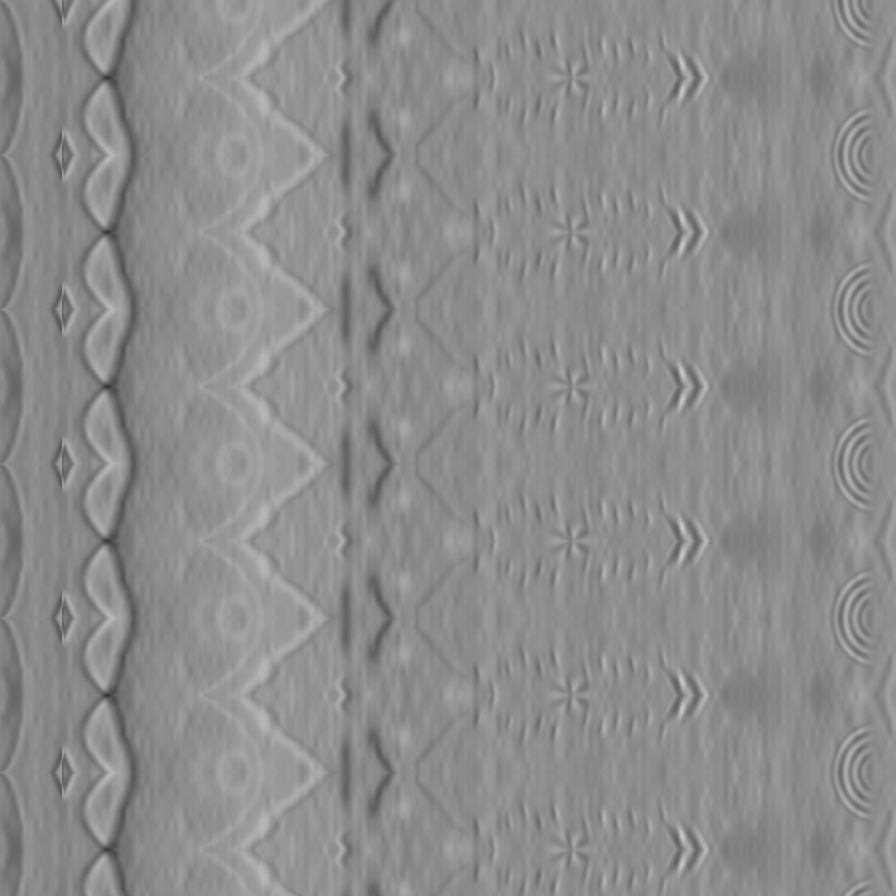
This pattern is drawn by a Shadertoy shader. Its source:

```glsl
// Grey embossed relief: one wide strip of braid, zigzags, scallops and arcs,
// mirrored and repeated down the canvas about 5.8 times.
// Signed line profiles and streaky slope noise are summed into one grey level.

const float PI = 3.14159265;

float hash(vec2 p) {
    vec3 h = fract(vec3(p.xyx) * 0.1031);
    h += dot(h, h.yzx + 33.33);
    return fract((h.x + h.y) * h.z);
}

float noise(vec2 p) {
    vec2 i = floor(p), f = fract(p);
    f = f * f * (3.0 - 2.0 * f);
    return mix(mix(hash(i), hash(i + vec2(1, 0)), f.x),
               mix(hash(i + vec2(0, 1)), hash(i + vec2(1, 1)), f.x), f.y);
}

// Sideways slope of the noise, which reads as lit relief
float slopeNoise(vec2 p) {
    return noise(p + vec2(0.4, 0)) - noise(p - vec2(0.4, 0));
}

float ridge(float d, float width) {
    return exp(-d * d / (width * width));
}

// Dark on the left of a line, light on the right
float emboss(float d, float width) {
    return 2.33 * d / width * ridge(d, width);
}

float blob(vec2 p, vec2 radius) {
    p /= radius;
    return exp(-dot(p, p));
}

float band(float x, float from, float to, float soft) {
    return smoothstep(from - soft, from + soft, x) * (1.0 - smoothstep(to - soft, to + soft, x));
}

// Scalloped margin, seam with small diamonds, and the crossing braid
float braidSide(vec2 p) {
    float x = p.x, y = p.y;
    float margin = 0.15 * sqrt(max(cos(PI * y), 0.0));
    float g = -0.13 * blob(p - vec2(0.08, 0), vec2(0.05, 0.3));
    g += 0.06 * emboss(x - margin, 0.03);
    g -= 0.03 * ridge(x - 0.39, 0.025);

    vec2 d = p - vec2(0.42, 0.5);
    float diamond = abs(d.x) + 0.45 * abs(d.y);
    g += 0.13 * emboss(diamond - 0.055, 0.03) * sign(d.x + 0.02) * band(abs(d.y), -1.0, 0.17, 0.04);

    float edge = 0.69 + 0.14 * sin(PI * y) + 0.03 * abs(cos(2.0 * PI * y));
    float loopX = 0.70 - 0.15 * sin(2.0 * PI * y);
    g -= 0.13 * ridge(x - edge, 0.04);
    g -= 0.07 * exp(-max(x - edge, 0.0) / 0.12) * smoothstep(-0.02, 0.02, x - edge);
    g += 0.09 * ridge(x - edge + 0.07, 0.035);
    g += 0.10 * emboss(x - loopX, 0.04);
    g -= 0.18 * blob(p - vec2(0.70, 0), vec2(0.07, 0.05));
    g += 0.06 * blob(p - vec2(0.69, 0.5), vec2(0.08, 0.1));
    return g - 0.02 * band(x, -1.0, 0.85, 0.05);
}

// Pale zigzag lattice, then the double seam with its scalloped dark strand
float latticeMiddle(vec2 p) {
    float x = p.x, y = p.y;
    float wobble = 0.06 * (noise(p * 9.0) - 0.5);
    float g = 0.035 * band(x, 1.35, 2.15, 0.3);
    g += 0.08 * ridge(x - 1.53 - 1.05 * y + wobble, 0.05);
    g -= 0.04 * ridge(x - 1.62 - 1.05 * y + wobble, 0.03);
    g += 0.05 * ridge(x - 1.70 + 1.5 * (0.5 - y) * (0.5 - y) + wobble, 0.03);
    g += 0.04 * ridge(length((p - vec2(1.52, 0.5)) * vec2(1, 0.8)) - 0.1, 0.03);

    float atNode = smoothstep(0.2, 0.0, y), atBulge = smoothstep(0.2, 0.38, y);
    float seam = x - 2.20 - 0.015 * cos(45.0 * y);
    g += atNode * (0.13 * ridge(seam, 0.022) - 0.08 * ridge(seam - 0.05, 0.025));
    g -= 0.14 * atBulge * ridge(x - 2.24, 0.035);
    g += 0.045 * ridge(x - 2.36 - 0.04 * cos(4.0 * PI * y), 0.05);
    float strand = 2.54 - 0.12 * sin(PI * min((0.5 - y) * 1.9, 0.75));
    g -= 0.15 * ridge(x - strand, 0.035) * smoothstep(0.17, 0.28, y);
    g -= 0.03 * band(x, 2.25, 2.5, 0.04);
    g += 0.10 * blob(p - vec2(2.61, 0.26), vec2(0.06, 0.07));

    g -= 0.045 * ridge(x - 3.10 + 0.95 * y + wobble, 0.035) * band(y, 0.1, 0.44, 0.04);
    return g + 0.06 * blob(p - vec2(2.95, 0), vec2(0.1, 0.07));
}

// Scattered dashes, chevrons, soft stains and nested arcs
float rippleSide(vec2 p) {
    float x = p.x, y = p.y, g = 0.0;
    for (float i = 0.0; i < 14.0; i++) {
        vec2 c = vec2(3.1 + 0.1 * i, 0.28 * hash(vec2(i, 4)));
        vec2 d = p - c;
        g += 0.09 * emboss(d.x + 0.15 * d.y, 0.022) * ridge(d.y, 0.06);
    }
    vec2 flower = p - vec2(3.70, 0);
    g += 0.06 * cos(6.0 * atan(flower.y, flower.x)) * ridge(length(flower) - 0.09, 0.05);

    float chevron = sin((x + 0.5 * y - 4.57) * 2.0 * PI / 0.11 + 1.2);
    g += 0.12 * chevron * band(x + 0.5 * y, 4.37, 4.6, 0.025) * smoothstep(0.22, 0.08, y);
    g -= 0.07 * blob(p - vec2(4.84, 0), vec2(0.16, 0.15));
    g -= 0.055 * blob(p - vec2(5.33, 0), vec2(0.13, 0.17));

    float r = length((p - vec2(5.68, 0.5)) * vec2(1, 0.9));
    g += 0.10 * sin(r * 2.0 * PI / 0.062) * band(r, 0.07, 0.29, 0.03) * smoothstep(5.68, 5.56, x);
    g += 0.06 * blob(p - vec2(5.56, 0), vec2(0.09, 0.1));
    return g + 0.08 * emboss(x - 5.72 - 0.25 * y, 0.04) * smoothstep(0.3, 0.1, y);
}

void mainImage(out vec4 fragColor, in vec2 fragCoord) {
    // Unit = one repeat; y folds to 0 at the braid crossing, 0.5 between
    vec2 p = fragCoord / iResolution.y * 5.805;
    p.y = abs(fract(p.y - 0.30) - 0.5);
    p.y = 0.5 - p.y;

    float grey = 0.553 + braidSide(p) + latticeMiddle(p) + rippleSide(p);
    grey += 0.055 * slopeNoise(p * vec2(15, 6)) + 0.045 * slopeNoise(p * vec2(32, 13) + 7.0);
    grey += 0.03 * (noise(p * vec2(8, 5) + 3.0) - 0.5);
    fragColor = vec4(vec3(clamp(grey, 0.2, 0.8)), 1);
}
```
